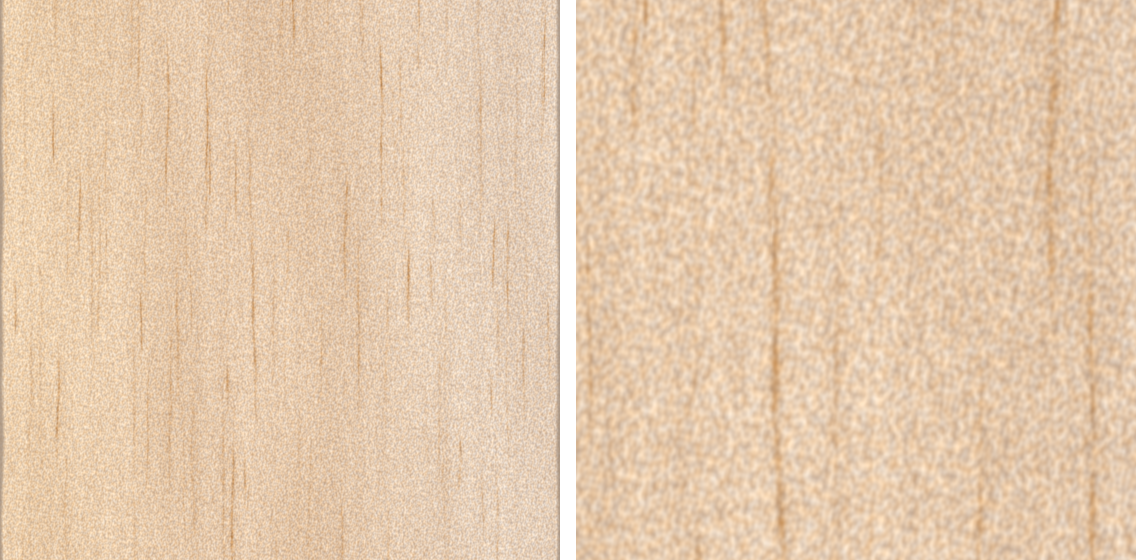
Left: the whole. Right: its middle third, enlarged.
Reproduce this texture procedurally as a WebGL 2 fragment shader.

```glsl
#version 300 es
precision highp float;

#define LEFT_WOOD vec3(0.925, 0.818, 0.690)
#define MIDDLE_WOOD vec3(0.893, 0.782, 0.668)
#define RIGHT_WOOD vec3(0.900, 0.816, 0.733)
#define STREAK_COLOR vec3(0.790, 0.600, 0.405)
#define EDGE_COLOR vec3(0.60, 0.53, 0.47)
#define GRAIN_CONTRAST 0.128
#define TINT_CONTRAST 0.065
#define BAND_CONTRAST 0.052
#define STREAK_LAYERS 7
#define STREAK_GRID vec2(13.0, 1.9)
#define STREAK_DENSITY 0.6
#define STREAK_WIDTH 0.0021

uniform vec2 u_resolution;
out vec4 fragColor;

// Integer hash giving two values in 0..1
vec2 hash2(vec2 cell, float seed) {
    uvec3 v = uvec3(ivec3(cell, seed)) * 1664525u + 1013904223u;
    v.x += v.y * v.z; v.y += v.z * v.x; v.z += v.x * v.y;
    v ^= v >> 16u;
    v.x += v.y * v.z; v.y += v.z * v.x;
    return vec2(v.xy >> 8u) / 16777216.0;
}

float cornerSlope(vec2 cell, vec2 offset, float seed) {
    float angle = 6.28318 * hash2(cell, seed).x;
    return dot(vec2(cos(angle), sin(angle)), offset);
}

float gradientNoise(vec2 p, float seed) {
    vec2 i = floor(p), f = fract(p);
    vec2 u = f * f * f * (f * (f * 6.0 - 15.0) + 10.0);
    vec2 e = vec2(1.0, 0.0);
    float low = mix(cornerSlope(i, f, seed), cornerSlope(i + e, f - e, seed), u.x);
    float high = mix(cornerSlope(i + e.yx, f - e.yx, seed),
                     cornerSlope(i + 1.0, f - 1.0, seed), u.x);
    return mix(low, high, u.y);
}

vec2 rotate(vec2 p, float angle) {
    float c = cos(angle), s = sin(angle);
    return vec2(c * p.x - s * p.y, s * p.x + c * p.y);
}

// One tapered, slightly leaning resin line per occupied cell
float streakLayer(vec2 p, float layer) {
    float seed = 20.0 + layer * 3.0;
    float x = p.x * STREAK_GRID.x + layer * 0.37;
    float column = floor(x);
    float y = p.y * STREAK_GRID.y + 5.0 * hash2(vec2(column, 0.0), seed).x;
    vec2 cell = vec2(column, floor(y));
    vec2 place = hash2(cell, seed + 1.0);
    vec2 shape = hash2(cell, seed + 2.0);
    vec2 trait = hash2(cell, seed + 50.0);

    float halfLength = mix(0.10, 0.48, shape.x);
    float center = mix(halfLength, 1.0 - halfLength, place.y);
    float along = (fract(y) - center) / halfLength;
    float taper = smoothstep(1.0, 0.25, abs(along));

    float lean = (trait.x / STREAK_DENSITY - 0.5) * 0.024 * along * halfLength;
    float wobble = 0.005 * gradientNoise(vec2(p.y * 8.0, cell.x), seed)
                 + 0.0016 * gradientNoise(vec2(p.y * 34.0, cell.x), seed + 1.0);
    float middle = mix(0.3, 0.7, place.x) / STREAK_GRID.x;
    float across = fract(x) / STREAK_GRID.x - middle - lean - wobble;

    float width = STREAK_WIDTH * mix(0.75, 1.2, trait.y) * mix(0.7, 1.0, taper);
    float core = exp(-across * across / (width * width));
    float halo = 0.18 * exp(-across * across / (width * width * 10.0));
    float broken = 0.85 + 1.1 * gradientNoise(vec2(p.x * 30.0, p.y * 32.0), seed);
    float strength = mix(0.18, 0.74, shape.y * shape.y);
    return step(trait.x, STREAK_DENSITY) * strength * taper * broken * (core + halo);
}

void main() {
    vec2 p = gl_FragCoord.xy / u_resolution;

    // Broad colour drift from side to side
    vec3 color = mix(LEFT_WOOD, MIDDLE_WOOD, smoothstep(0.0, 0.45, p.x));
    color = mix(color, RIGHT_WOOD, smoothstep(0.5, 0.95, p.x));

    // Soft vertical bands and short fibre mottling
    float band = gradientNoise(vec2(p.x * 6.0, p.y * 1.5), 1.0)
               + 0.5 * gradientNoise(vec2(p.x * 44.0, p.y * 2.5), 2.0)
               + 0.75 * gradientNoise(vec2(p.x * 85.0, p.y * 34.0), 7.0);
    color += BAND_CONTRAST * band * vec3(0.75, 1.0, 1.15);

    // Resin streaks
    float streak = 0.0;
    for (int i = 0; i < STREAK_LAYERS; i++) {
        streak = max(streak, streakLayer(p, float(i)));
    }
    color = mix(color, STREAK_COLOR, clamp(streak, 0.0, 0.9));

    // Fine fibre grain, a little longer than wide
    float grain = gradientNoise(rotate(p, 0.21) * vec2(285.0, 225.0), 3.0)
                + 0.65 * gradientNoise(rotate(p, -0.09) * vec2(205.0, 110.0), 4.0);
    color += GRAIN_CONTRAST * grain * vec3(0.85, 1.0, 1.06);

    // Warm and grey flecks
    float tint = gradientNoise(rotate(p, 0.4) * vec2(190.0, 150.0), 5.0);
    color += TINT_CONTRAST * tint * vec3(0.8, 0.0, -1.0);

    // Shaded board edges
    float edge = min(p.x, 1.0 - p.x) + 0.004 * gradientNoise(vec2(p.y * 7.0, p.x), 6.0);
    color = mix(color, EDGE_COLOR, 0.7 * smoothstep(0.009, 0.001, edge));

    fragColor = vec4(clamp(color, 0.0, 1.0), 1.0);
}
```
